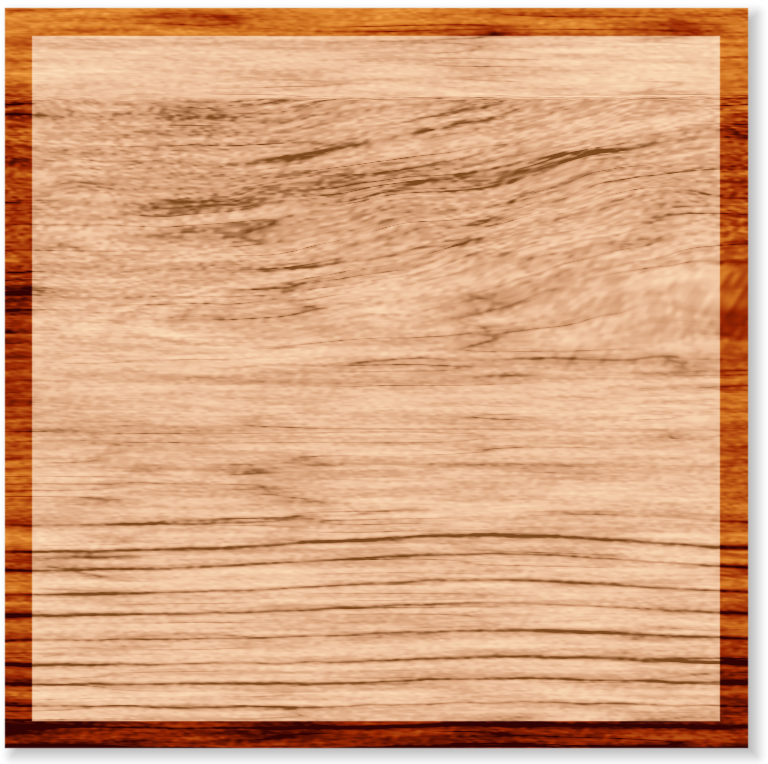
Give the GLSL for this texture, as a Shadertoy shader.

```glsl
// A grained wooden board with a pale translucent square panel and a soft drop shadow.
const vec4 BOARD = vec4(0.0065, 0.021, 0.974, 0.9895);   // left, bottom, right, top
const vec4 PANEL = vec4(0.0417, 0.056, 0.9375, 0.953);
const vec2 SHADOW_OFFSET = vec2(0.010, -0.009);
const float SHADOW_DEPTH = 0.27;
const float SEAM_Y = 0.872;        // straight-grained strip above this height
const float GROOVE_TOP = 0.335;    // deep grooves below this height
const float GROOVE_STEP = 0.029;
const float GRAIN = 0.62;          // strength of the fine streaks
const float FIBRE = 0.36;          // strength of the smallest slanted fibres
const vec3 PALE_LIGHT = vec3(0.99, 0.87, 0.73);
const vec3 PALE_MID = vec3(0.935, 0.76, 0.62);
const vec3 PALE_DARK = vec3(0.82, 0.60, 0.44);
const vec3 PALE_LINE = vec3(0.50, 0.29, 0.12);
const vec3 RICH_LIGHT = vec3(0.95, 0.64, 0.28);
const vec3 RICH_MID = vec3(0.80, 0.43, 0.12);
const vec3 RICH_DARK = vec3(0.60, 0.15, 0.01);
const vec3 RICH_LINE = vec3(0.20, 0.01, 0.01);

float hash(vec2 p) {
    vec3 q = fract(p.xyx * vec3(0.1031, 0.1030, 0.0973));
    q += dot(q, q.yzx + 33.33);
    return fract((q.x + q.y) * q.z);
}

float noise(vec2 p) {
    vec2 i = floor(p), f = fract(p);
    f = f * f * (3.0 - 2.0 * f);
    return mix(mix(hash(i), hash(i + vec2(1, 0)), f.x),
               mix(hash(i + vec2(0, 1)), hash(i + vec2(1, 1)), f.x), f.y);
}

float fbm(vec2 p) {
    float sum = 0.0;
    for (float amp = 0.533; amp > 0.05; amp *= 0.5) {
        sum += amp * noise(p);
        p = p * 2.03 + 17.0;
    }
    return sum;
}

float boxDistance(vec2 p, vec4 box) {
    vec2 q = abs(p - 0.5 * (box.xy + box.zw)) - 0.5 * (box.zw - box.xy);
    return length(max(q, 0.0)) + min(max(q.x, q.y), 0.0);
}

// Soft elliptical patch
float patchAt(vec2 p, vec2 center, vec2 radius) {
    vec2 q = (p - center) / radius;
    return exp(-dot(q, q));
}

// Tapered dark crack between the two ends, bowed upward by bend
float crack(vec2 p, vec4 ends, float bend, float width) {
    float t = clamp((p.x - ends.x) / (ends.z - ends.x), 0.0, 1.0);
    float taper = t * (1.0 - t) * 4.0;
    float y = mix(ends.y, ends.w, t) + bend * taper + 0.006 * (noise(p * vec2(22, 6)) - 0.5);
    float d = abs(p.y - y) / width;
    return (exp(-d * d) + 0.2 * exp(-0.4 * d)) * sqrt(taper) * (0.4 + 0.6 * noise(p * vec2(40, 9)));
}

// Repeated grooves that arch gently over the lower part
float grooves(vec2 p) {
    float hump = 0.02 * exp(-pow((p.x - 0.62) / 0.3, 2.0)) * smoothstep(0.1, 0.3, p.y);
    float v = (p.y - hump - 0.079 + 0.012 * (noise(p * vec2(3, 8)) - 0.5)) / GROOVE_STEP;
    float row = floor(v + 0.5);
    float d = (v - row) * GROOVE_STEP + 0.007 * (hash(vec2(row, 4)) - 0.5);
    d += 0.002 * (noise(vec2(p.x * 25.0, row * 5.1)) - 0.5);
    float along = noise(vec2(p.x * 4.0, row * 7.3));
    float line = exp(-pow(d / mix(0.0014, 0.0032, along), 2.0)) * mix(0.35, 0.85, along);
    return (line + 0.42 * exp(-abs(d) / 0.006)) * smoothstep(GROOVE_TOP, GROOVE_TOP - 0.03, p.y);
}

// Darkness of the wood, 0 for pale fibre and 1 for a deep line
float woodTone(vec2 p) {
    float strip = smoothstep(-0.004, 0.004, p.y - SEAM_Y + 0.006 * (noise(p * vec2(5, 3)) - 0.5));
    float swirl = smoothstep(0.5, 0.7, p.y) * (1.0 - strip);
    float lower = smoothstep(0.37, 0.3, p.y);
    float h = p.y - 0.10 * swirl * smoothstep(0.25, 0.9, p.x);
    h += (0.012 + 0.04 * swirl) * (fbm(p * vec2(3, 6)) - 0.5);
    float ridge = 1.0 - abs(2.0 * noise(vec2(p.x * 4.0 + 5.0, h * 110.0)) - 1.0);
    float fibre = noise(vec2(p.x * 120.0 - p.y * 80.0, h * 340.0 + p.x * 40.0)) - 0.5;
    float tone = 0.41 + 0.08 * swirl - 0.13 * strip - 0.12 * lower;
    tone += 0.34 * (fbm(vec2(p.x * 2.0, h * 34.0)) - 0.5) + FIBRE * fibre * (0.6 + 0.4 * swirl);
    tone += GRAIN * (fbm(vec2(p.x * 8.0, h * 150.0 + 9.0)) - 0.5);
    tone += 0.32 * pow(ridge, 7.0) * smoothstep(0.3, 0.7, noise(p * vec2(8, 25)));
    tone += 0.14 * patchAt(p, vec2(0.42, 0.74), vec2(0.3, 0.1)) - 0.15 * patchAt(p, vec2(0.87, 0.66), vec2(0.2, 0.05));
    tone -= 0.09 * patchAt(p, vec2(0.1, 0.53), vec2(0.2, 0.04));
    // Nested arcs opening to the right
    float dy = p.y - 0.57 - 0.08 * (p.x - 0.1);
    float nose = p.x - 0.06 - 110.0 * dy * dy + 0.05 * fbm(p * 12.0);
    float noseMask = smoothstep(-0.08, 0.06, nose) * smoothstep(0.45, 0.15, p.x);
    tone += 0.35 * noseMask * (noise(vec2(nose * 28.0, p.x * 4.0)) - 0.5);
    // Long cracks
    float lines = crack(p, vec4(0.32, 0.792, 0.71, 0.868), -0.012, 0.0032);
    lines += 0.8 * crack(p, vec4(0.44, 0.824, 0.66, 0.869), -0.004, 0.0025);
    lines += crack(p, vec4(0.50, 0.746, 0.86, 0.812), 0.009, 0.0030);
    lines += 0.7 * crack(p, vec4(0.33, 0.645, 0.64, 0.690), -0.004, 0.0025);
    lines += 0.7 * crack(p, vec4(0.03, 0.685, 0.15, 0.660), 0.004, 0.0040);
    lines += 0.7 * crack(p, vec4(0.28, 0.516, 0.99, 0.528), 0.009, 0.0022);
    lines += 0.8 * crack(p, vec4(0.10, 0.310, 0.56, 0.332), 0.002, 0.0024);
    return tone + 0.5 * lines + 0.58 * grooves(p);
}

vec3 ramp(float t, vec3 a, vec3 b, vec3 c, vec3 d) {
    t = clamp(t, 0.0, 1.0) * 3.0;
    return t < 1.0 ? mix(a, b, t) : t < 2.0 ? mix(b, c, t - 1.0) : mix(c, d, t - 2.0);
}

void mainImage(out vec4 fragColor, in vec2 fragCoord) {
    vec2 p = fragCoord / iResolution.xy;
    float aa = 1.0 / iResolution.y, tone = woodTone(p);
    vec3 pale = ramp(tone, PALE_LIGHT, PALE_MID, PALE_DARK, PALE_LINE);
    // The bare rim darkens toward the bottom and around the left knot
    float rim = tone + 0.06 + 0.26 * smoothstep(0.3, 0.03, p.y) + 0.25 * patchAt(p, vec2(0.01, 0.56), vec2(0.07, 0.07));
    vec3 rich = ramp(rim, RICH_LIGHT, RICH_MID, RICH_DARK, RICH_LINE);
    float shadow = smoothstep(0.018, -0.014, boxDistance(p - SHADOW_OFFSET, BOARD));
    vec3 color = mix(vec3(1.0 - SHADOW_DEPTH * shadow), rich, smoothstep(aa, -aa, boxDistance(p, BOARD)));
    fragColor = vec4(mix(color, pale, smoothstep(aa, -aa, boxDistance(p, PANEL))), 1.0);
}
```
